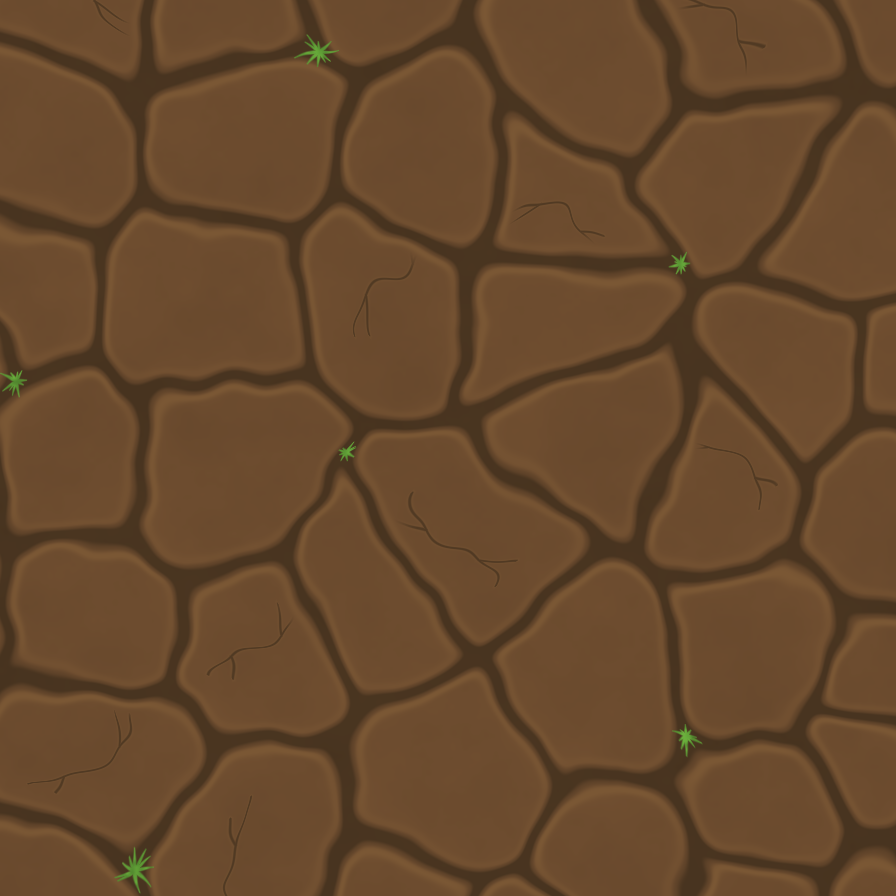
Reproduce this texture procedurally as a WebGL 2 fragment shader.

```glsl
#version 300 es
precision highp float;
// Cracked brown earth: rounded slabs, dark gaps, hairline fissures and small grass tufts.
uniform vec2 u_resolution;
out vec4 fragColor;

#define GRID 5.5
#define JITTER 0.86
#define ROUNDING 26.0
#define GAP_HALF_WIDTH 0.0058
#define WARP 0.034
#define FISSURE_SHARE 0.3
#define TUFTS 6
#define SLAB_COLOR vec3(0.42, 0.293, 0.18)
#define GAP_COLOR vec3(0.285, 0.205, 0.125)
#define SHADE_COLOR vec3(0.37, 0.26, 0.16)
#define RIM_COLOR vec3(0.485, 0.347, 0.207)
#define GRASS_COLOR vec3(0.37, 0.61, 0.21)

float hash(vec2 p) {
  return fract(sin(dot(p, vec2(127.1, 311.7))) * 43758.5453);
}

vec2 site(vec2 cell) {
  vec2 rnd = vec2(hash(cell + 3.7), hash(cell + 41.3));
  return cell + 0.5 + JITTER * (rnd - 0.5);
}

float noise(vec2 p) {
  vec2 i = floor(p), f = fract(p);
  f = f * f * (3.0 - 2.0 * f);
  return mix(mix(hash(i), hash(i + vec2(1, 0)), f.x),
             mix(hash(i + vec2(0, 1)), hash(i + vec2(1, 1)), f.x), f.y);
}

float fbm(vec2 p) {
  return 0.5 * noise(p) + 0.3 * noise(p * 2.1 + 9.0) + 0.2 * noise(p * 4.3 + 17.0);
}

// Rounded distance to the slab border (x) and the outward direction (yz).
vec3 slabBorder(vec2 p, out vec2 home) {
  vec2 base = floor(p), nearest = vec2(0);
  float best = 1e3;
  for (int y = -1; y <= 1; y++) for (int x = -1; x <= 1; x++) {
    vec2 cell = base + vec2(x, y), r = site(cell) - p;
    if (dot(r, r) < best) { best = dot(r, r); nearest = r; home = cell; }
  }
  float sum = 1e-9;
  vec2 dir = vec2(0);
  for (int y = -2; y <= 2; y++) for (int x = -2; x <= 2; x++) {
    if (x == 0 && y == 0) continue;
    vec2 r = site(home + vec2(x, y)) - p;
    vec2 n = normalize(r - nearest);
    float w = exp(-ROUNDING * dot(0.5 * (r + nearest), n));
    sum += w;
    dir += w * n;
  }
  return vec3(-log(sum) / ROUNDING, dir / sum);
}

// Moves a point onto a junction of three slabs; z is the last step length.
vec3 junction(vec2 p) {
  float stepLength = 1.0;
  for (int k = 0; k < 5; k++) {
    vec2 a = p + 9.0, b = a, c = a;
    for (int y = -1; y <= 1; y++) for (int x = -1; x <= 1; x++) {
      vec2 s = site(floor(p) + vec2(x, y));
      float d = distance(s, p);
      if (d < distance(a, p)) { c = b; b = a; a = s; }
      else if (d < distance(b, p)) { c = b; b = s; }
      else if (d < distance(c, p)) c = s;
    }
    b -= a; c -= a;
    float area = 2.0 * (b.x * c.y - b.y * c.x);
    float bb = dot(b, b), cc = dot(c, c);
    vec2 move = a + vec2(c.y * bb - b.y * cc, b.x * cc - c.x * bb) / area - p;
    stepLength = length(move);
    p += move * min(1.0, 0.5 / max(stepLength, 1e-4));
  }
  return vec3(p, stepLength);
}

// Distance to a wavy hairline with two side branches, in cell units.
float fissure(vec2 q, float phase) {
  float wave = 0.1 * sin(q.x * 7.0 + phase) + 0.015 * sin(q.x * 25.0 + phase);
  float slope = 0.7 * cos(q.x * 7.0 + phase);
  float y = q.y - wave;
  float stem = abs(y) / sqrt(1.0 + slope * slope) + max(abs(q.x) - 0.36, 0.0);
  float left = q.x + 0.16, right = q.x - 0.14;
  float twigA = abs(y - 0.9 * left) * 0.7 + max(abs(left + 0.07) - 0.07, 0.0);
  float twigB = abs(y - 0.8 * right) * 0.7 + max(abs(right - 0.08) - 0.08, 0.0);
  return min(stem, min(twigA, twigB));
}

// Signed distance to a fan of tapered blades, in canvas units.
float tuft(vec2 q, float seed) {
  float d = 1.0, size = 0.75 + 0.5 * hash(vec2(seed, 5.0));
  for (int k = 0; k < 10; k++) {
    float rnd = hash(vec2(seed, float(k) + 20.0));
    float angle = 0.628 * (float(k) + rnd);
    vec2 tip = size * (0.009 + 0.012 * fract(rnd * 7.3)) * vec2(cos(angle), sin(angle));
    float t = clamp(dot(q, tip) / dot(tip, tip), 0.0, 1.0);
    d = min(d, length(q - tip * t) - 0.0024 * (1.0 - 0.8 * t));
  }
  return d;
}

void main() {
  float extent = min(u_resolution.x, u_resolution.y);
  vec2 uv = gl_FragCoord.xy / extent;
  float pixel = 1.0 / extent;
  vec2 bend = vec2(fbm(uv * 6.0 + 2.0), fbm(uv * 6.0 + 31.0)) - 0.5;
  vec2 p = (uv + 2.0 * WARP * bend) * GRID, home;
  vec3 border = slabBorder(p, home);
  float d = border.x / GRID - GAP_HALF_WIDTH * (0.7 + 0.6 * noise(uv * 11.0));

  // Slab face with soft mottling and a lit rim
  float mottle = 0.65 * fbm(uv * 9.0) + 0.35 * fbm(uv * 34.0) - 0.5;
  vec3 color = SLAB_COLOR * (1.0 + 0.11 * mottle + 0.035 * exp(-max(d, 0.0) / 0.025));
  float facing = smoothstep(-0.7, 0.9, dot(border.yz, normalize(vec2(-0.5, 1.0))));
  float rim = exp(-pow((d - 0.0085) / 0.0045, 2.0));
  color = mix(color, RIM_COLOR, rim * (0.3 + 0.6 * facing));

  // Hairline fissures on some slabs
  if (hash(home + 8.0) < FISSURE_SHARE) {
    float a = 6.283 * hash(home + 15.0);
    vec2 q = mat2(cos(a), sin(a), -sin(a), cos(a)) * (p - site(home));
    float inside = smoothstep(0.012, 0.03, d);
    float line = fissure(q, a * 3.0) / GRID;
    color = mix(color, RIM_COLOR, 0.3 * inside * (1.0 - smoothstep(0.001, 0.004, line)));
    color = mix(color, GAP_COLOR, 0.8 * inside * (1.0 - smoothstep(0.0003, 0.0008 + pixel, line)));
  }

  // Shaded shoulder and dark gap
  color = mix(SHADE_COLOR, color, smoothstep(0.001, 0.0065, d));
  color = mix(GAP_COLOR * (1.0 + 0.1 * mottle), color, smoothstep(-0.0008 - pixel, 0.001 + pixel, d));

  // Grass at a few junctions
  for (int i = 0; i < TUFTS; i++) {
    float id = float(i);
    vec2 start = vec2(fract(id * 0.618 + 0.2), (id + 0.5) / float(TUFTS)) * GRID;
    vec3 spot = junction(start);
    vec2 q = (p - spot.xy) / GRID;
    if (spot.z > 0.02 || dot(q, q) > 0.002) continue;
    float cover = 1.0 - smoothstep(-pixel, pixel, tuft(q, id));
    color = mix(color, GRASS_COLOR * (0.85 + 0.3 * noise(uv * 190.0)), cover);
  }
  fragColor = vec4(color, 1.0);
}
```
